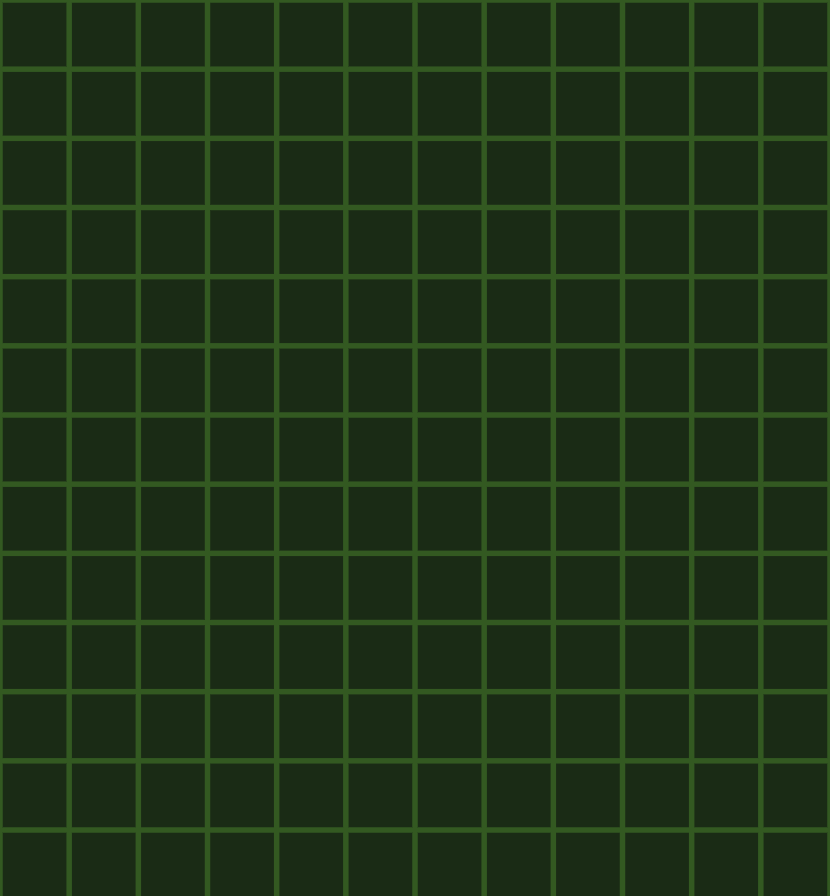
This pattern is drawn by a Shadertoy shader. Its source:

```glsl
// Dark green square grid with thin, lighter green lines.

const float COLUMNS = 12.0;
const float LINE_WIDTH = 0.079; // fraction of one cell
const vec3 CELL_COLOR = vec3(0.103, 0.167, 0.082);
const vec3 LINE_COLOR = vec3(0.200, 0.350, 0.130);

// Distance to the nearest whole number on each axis.
vec2 gridDistance(vec2 p) {
    return abs(fract(p + 0.5) - 0.5);
}

// Box-filtered coverage of the horizontal and vertical lines.
float gridCoverage(vec2 p, float width, float pixel) {
    vec2 edge = gridDistance(p) - 0.5 * width;
    vec2 coverage = clamp(0.5 - edge / pixel, 0.0, 1.0);
    return max(coverage.x, coverage.y);
}

void mainImage(out vec4 fragColor, in vec2 fragCoord) {
    // Cell units, anchored at the upper left corner.
    float pixel = COLUMNS / iResolution.x;
    vec2 p = vec2(fragCoord.x, iResolution.y - fragCoord.y) * pixel;

    float line = gridCoverage(p, LINE_WIDTH, pixel);
    fragColor = vec4(mix(CELL_COLOR, LINE_COLOR, line), 1.0);
}
```
